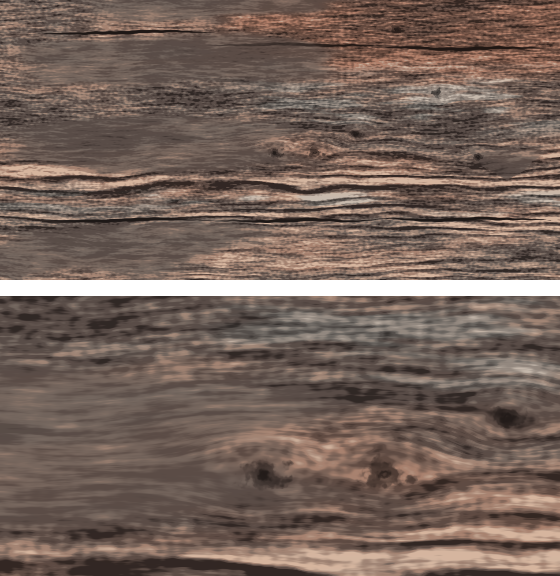
Top, the full canvas; bottom, a detail of the centre.
Give the GLSL for this texture, as a WebGL 1 fragment shader.

```glsl
precision highp float;
uniform vec2 u_resolution;

#define GRAIN_SCALE vec2(2.4, 32.0)
#define FIBRE_SCALE vec2(12.0, 100.0)
#define RIDGE_COUNT 27.0
#define RIDGE_DEPTH 0.56
#define FIBRE_CONTRAST 0.27
#define DARK vec3(0.19, 0.155, 0.145)
#define UMBER vec3(0.35, 0.30, 0.28)
#define BROWN vec3(0.45, 0.40, 0.37)
#define TAN vec3(0.62, 0.52, 0.46)
#define PALE vec3(0.84, 0.71, 0.62)
#define RUST_TINT vec3(1.32, 0.91, 0.74)
#define SILVER_TINT vec3(1.0, 1.0, 0.97)

vec2 gradient(vec2 cell) {
  float h = fract(sin(dot(cell, vec2(127.1, 311.7))) * 43758.55);
  return vec2(cos(h * 6.2832), sin(h * 6.2832));
}

float noise(vec2 p) {
  vec2 i = floor(p), f = fract(p), e = vec2(1.0, 0.0);
  vec2 u = f * f * f * (f * (f * 6.0 - 15.0) + 10.0);
  float low = mix(dot(gradient(i), f), dot(gradient(i + e), f - e), u.x);
  float high = mix(dot(gradient(i + e.yx), f - e.yx), dot(gradient(i + 1.0), f - 1.0), u.x);
  return mix(low, high, u.y);
}

float fbm(vec2 p) {
  float sum = 0.0, amp = 1.0;
  for (int i = 0; i < 4; i++) {
    sum += amp * noise(p);
    p = p * 1.93 + 17.3;
    amp *= 0.55;
  }
  return sum;
}

float bell(float x, float centre, float width) {
  float d = (x - centre) / width;
  return exp(-d * d);
}

// Wood colour by brightness
vec3 woodRamp(float t) {
  vec3 c = mix(DARK, UMBER, smoothstep(0.15, 0.30, t));
  c = mix(c, BROWN, smoothstep(0.32, 0.42, t));
  c = mix(c, TAN, smoothstep(0.41, 0.53, t));
  return mix(c, PALE, smoothstep(0.53, 0.72, t));
}

// Worn smooth areas: ragged lobes down the left, one wedge on the right
float smoothPatches(vec2 p) {
  float mask = 0.0, wobble = fbm(p * vec2(2.0, 8.0));
  for (int i = 0; i < 4; i++) {
    float k = float(i);
    vec2 q = p - vec2(0.40 + 0.12 * k, 0.10 + 0.41 * k - 0.035 * k * k);
    q.x -= 1.2 * q.y * cos(k * 2.0);
    q = abs(q) / vec2(0.52, 0.10);
    float d = pow(pow(q.x, 4.0) + pow(q.y, 4.0), 0.25) + 0.5 * wobble;
    mask = max(mask, 1.0 - smoothstep(0.72, 1.12, d));
  }
  float wedge = p.y - 0.36 - 0.65 * abs(p.x - 1.81) + 0.02 * wobble;
  return max(mask, smoothstep(0.0, 0.01, wedge) * (1.0 - smoothstep(0.42, 0.50, p.y)));
}

// Long tapering splits, three near the top and three low down
float splits(vec2 p) {
  float mask = 0.0;
  float y = p.y + 0.012 * noise(p * vec2(5.0, 3.0)) + 0.004 * noise(p * 25.0);
  for (int i = 0; i < 6; i++) {
    float k = float(i);
    float line = mix(0.83 + 0.055 * exp(-2.0 * k), 0.215, step(2.5, k));
    float along = (p.x - 0.45 - 0.6 * mod(k, 3.0)) / 0.32;
    float width = 0.006 * (1.0 - along * along);
    mask = max(mask, 1.0 - smoothstep(width - 0.003, width + 0.002, abs(y - line)));
  }
  return mask;
}

void main() {
  vec2 p = gl_FragCoord.xy / u_resolution.y, w = p;
  w.y += 0.030 * noise(p * vec2(1.6, 4.0)) + 0.010 * noise(p * vec2(6.0, 12.0));

  // Knots bend the grain around ragged dark cores
  float knot = 0.0;
  for (int i = 0; i < 6; i++) {
    float k = float(i), pair = step(k, 1.5);
    vec2 c = vec2(0.98 + 0.145 * k, mix(0.38 + 0.6 * fract(k * 0.62), 0.453, pair));
    vec2 d = (p - c) / (vec2(0.026, 0.018) * (0.7 + 0.3 * pair));
    float r = length(d) + 0.9 * fbm(p * 40.0);
    w.y -= 0.75 * (p.y - c.y) * exp(-0.12 * dot(d, d));
    knot = max(knot, (1.0 - smoothstep(0.4, 1.2, r)) * (0.8 + 0.2 * cos(r * 7.0)));
  }

  // Grain from broad bands to fine fibres and grit
  float broad = fbm(p * vec2(1.5, 6.0) + 5.0);
  float grain = fbm(w * GRAIN_SCALE);
  float fibre = fbm(w * FIBRE_SCALE + 31.0);
  float grit = noise(p * vec2(75.0, 110.0));
  float heart = smoothstep(0.66, 0.82, p.y) * smoothstep(0.45, 1.1, p.x);
  float tone = 0.385 + 0.15 * broad + 0.16 * grain + FIBRE_CONTRAST * fibre + 0.17 * grit - 0.03 * heart;

  // Eroded ridges: lit faces with narrow shadowed gaps
  float phase = w.y * RIDGE_COUNT + 1.5 * noise(w * vec2(1.3, 9.0)) + 0.3 * noise(w * vec2(6.0, 25.0));
  float s = fract(phase);
  float face = smoothstep(0.0, 0.2, s) * (1.0 - smoothstep(0.5, 1.0, s));
  float depth = smoothstep(-0.4, 0.25, noise(w * vec2(1.6, 13.0) + 8.0));
  float ridged = (1.0 - smoothstep(0.43, 0.52, p.y)) * mix(0.5, 1.0, smoothstep(0.12, 0.26, p.y));
  tone += ridged * depth * RIDGE_DEPTH * (face - 0.48);

  // Silvered weathering streaks
  float streak = fbm(w * vec2(2.2, 18.0) + 60.0);
  float weathered = bell(p.y, 0.63, 0.10) * smoothstep(0.6, 1.2, p.x) + 0.8 * bell(p.y, 0.28, 0.05);
  float silver = weathered * smoothstep(0.0, 0.3, streak);
  tone += 0.38 * weathered * clamp(streak, -0.5, 0.5);

  // Smooth patches keep soft wisps and a trace of grain
  float worn = smoothPatches(p);
  float wisps = fbm(vec2(p.x * 3.0 - p.y * 3.0, p.y * 17.0) + broad);
  tone = mix(tone, 0.36 + 0.10 * wisps + 0.10 * broad + 0.08 * fibre, worn * 0.85);

  // Rusty heartwood at upper right and along the ridges
  float rust = 0.08 + 0.85 * heart + 0.4 * bell(p.y, 0.40, 0.1) + 0.5 * broad + 0.3 * grain;
  rust = clamp(rust, 0.0, 1.0) * (1.0 - 0.7 * worn);
  float shadow = max(knot * 0.8, splits(p) * (1.0 - 0.5 * worn));
  tone = mix(tone, 0.13, shadow);
  vec3 colour = woodRamp(tone);
  float luma = dot(colour, vec3(0.3, 0.59, 0.11));
  colour = mix(colour, luma * RUST_TINT, rust * 0.85 * (1.0 - smoothstep(0.50, 0.66, tone)));
  colour = mix(colour, luma * SILVER_TINT, clamp(silver * 0.8, 0.0, 0.6));
  colour *= mix(1.0, 0.6, shadow);
  gl_FragColor = vec4(colour, 1.0);
}
```
